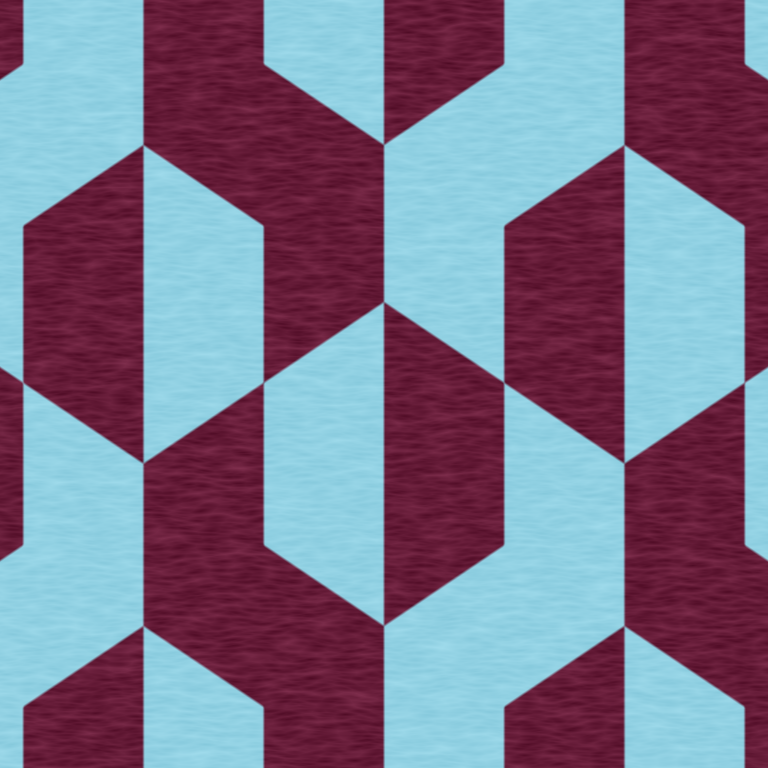
This pattern is drawn by a three.js fragment shader. Its source:

```glsl
// Two-colour interlocking half hexagons on a cloth with horizontal fibres.
// Four mirrored columns repeat; each holds a sloped band, blended at its edges.
// Stretched cellular noise and layered sines supply the woven grain.
#define COLUMNS 6.387   // columns across the canvas, four per repeat
#define CENTRE_Y 4.528  // height of the upper band centres, in columns
#define HALF_BAND 0.653 // half height of a band at its short side
#define SLOPE 0.672     // rise of the slanted edges per column
#define SOFTNESS 0.0145 // half width of the edge blend, in columns
#define LIGHT vec3(0.57, 0.82, 0.89)
#define DARK vec3(0.40, 0.11, 0.22)
#define LIGHT_GRAIN vec3(0.10, 0.07, 0.06)
#define DARK_GRAIN vec3(0.19, 0.14, 0.16)

varying vec2 vUv;

vec2 hash2(vec2 p) {
  vec3 q = fract(p.xyx * vec3(0.1031, 0.1030, 0.0973));
  q += dot(q, q.yzx + 33.33);
  return fract((q.xx + q.yz) * q.zy);
}

// Distance to the nearest scattered point
float cellNoise(vec2 p) {
  vec2 cell = floor(p);
  float nearest = 2.0;
  for (int j = -1; j <= 1; j++) {
    for (int i = -1; i <= 1; i++) {
      vec2 c = cell + vec2(float(i), float(j));
      nearest = min(nearest, distance(p, c + hash2(c)));
    }
  }
  return nearest;
}

// Dark coverage of one column, extended past its sides for blending
float columnShade(float index, vec2 p) {
  float k = mod(index + 0.5, 4.0);
  float across = p.x - index;
  float widen = k < 2.0 ? across : 1.0 - across;
  float centre = CENTRE_Y - ((k < 1.0 || k > 3.0) ? 0.0 : SLOPE);
  float away = abs(mod(p.y - centre + 2.0, 4.0) - 2.0);
  float d = (HALF_BAND + SLOPE * widen - away) / length(vec2(1.0, SLOPE));
  float inside = smoothstep(-SOFTNESS, SOFTNESS, d);
  return mod(k, 2.0) > 1.0 ? inside : 1.0 - inside;
}

float hexShade(vec2 p) {
  float side = floor(p.x + 0.5);
  float blend = smoothstep(-SOFTNESS, SOFTNESS, p.x - side);
  return mix(columnShade(side - 1.0, p), columnShade(side, p), blend);
}

// Fine wavy fibres, centred on zero
float clothGrain(vec2 uv) {
  vec2 p = uv;
  p.y += 0.0016 * sin(uv.x * 31.0 + 5.0 * sin(uv.y * 19.0));
  p.y += 0.0008 * sin(uv.x * 83.0 + uv.y * 57.0);
  float coarse = cellNoise(p * vec2(19.0, 115.0)) - 0.45;
  float fine = cellNoise(p * vec2(43.0, 205.0) + 71.0) - 0.45;
  float bands = sin(p.y * 97.0 + 2.0 * sin(p.x * 9.0))
              + sin(p.y * 251.0 + 3.0 * sin(p.x * 14.0 + 1.0));
  return 0.6 * coarse + 0.45 * fine + 0.025 * bands;
}

void main() {
  vec2 p = vec2(vUv.x - 0.5, vUv.y) * COLUMNS;
  float grain = clothGrain(vUv);
  vec3 light = LIGHT + LIGHT_GRAIN * grain;
  vec3 dark = DARK + DARK_GRAIN * grain;
  gl_FragColor = vec4(mix(light, dark, hexShade(p)), 1.0);
}
```
